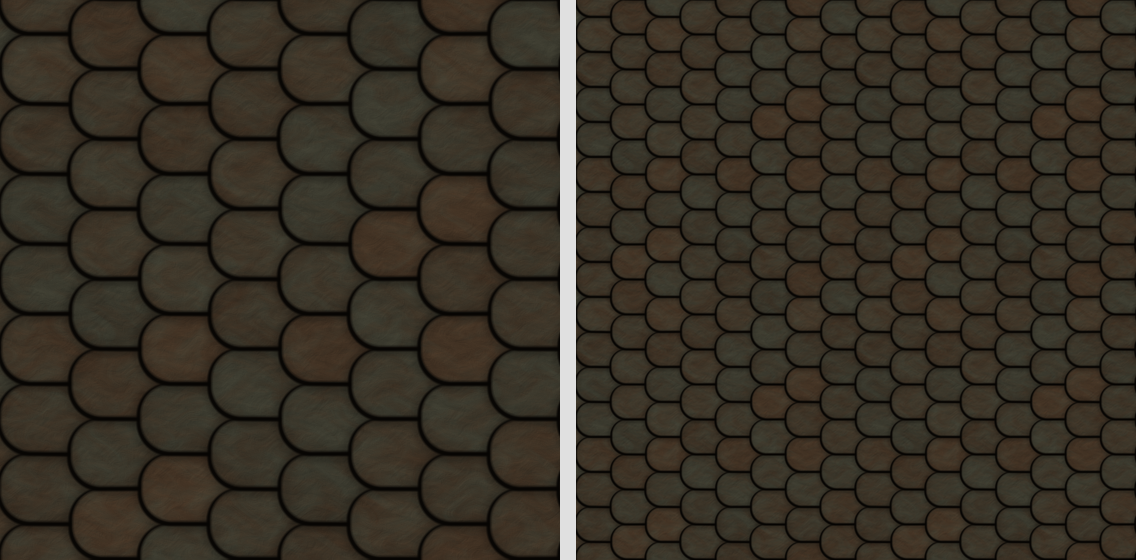
Left, the tile; right, the same tile 2 across and 2 down.
Reproduce this pattern procedurally as a WebGL 2 fragment shader.

```glsl
#version 300 es
precision highp float;
// Weathered dark scale shingles: 8 columns of 8, rounded to the left, alternate columns half a step apart.

uniform vec2 u_resolution;
out vec4 fragColor;

const float REPEATS = 8.0;

// Wrapped cell hash, so opposite canvas edges share the same tiles.
float hash(vec2 cell) {
  cell = mod(cell, REPEATS);
  return fract(sin(dot(cell, vec2(41.3, 289.1))) * 4375.5);
}

// Layered, warped sines, roughly -1 to 1.
float mottle(vec2 q) {
  float sum = 0.0, amp = 0.5;
  for (int i = 0; i < 6; i++) {
    q += 0.8 * sin(q.yx * 1.3 + vec2(1.7, 4.1));
    sum += amp * sin(q.x) * cos(q.y);
    q = mat2(1.5, 1.1, -1.1, 1.5) * q;
    amp *= 0.62;
  }
  return sum;
}

// Signed distance to a unit-high shingle, open to the right.
float shingle(vec2 p) {
  const float radius = 0.45;
  vec2 q = vec2(radius - p.x, abs(p.y - 0.5) - 0.5 + radius);
  return length(max(q, 0.0)) + min(max(q.x, q.y), 0.0) - radius;
}

// Stained slate: green-grey to rust, with blotches, streaks and fine wrinkles.
vec3 slate(vec2 p, vec2 id) {
  float seed = hash(id + 3.0);
  vec2 q = p + 20.0 * vec2(seed, hash(id + 5.0));
  float blotch = mottle(q * vec2(4.0, 5.5));
  float streak = mottle(q * vec2(7.0, 24.0) + 9.0);
  vec2 w = q * vec2(9.0, 11.0);
  float wrinkle = mottle(w + vec2(-0.12, 0.16)) - mottle(w);
  float rust = clamp(seed * 0.8 + 0.1 + 0.45 * blotch + 0.15 * streak, 0.0, 1.0);
  vec3 stone = mix(vec3(0.215, 0.212, 0.17), vec3(0.25, 0.19, 0.135), rust);
  float light = 0.97 + 0.1 * hash(id + 7.0) - 0.10 * blotch + 0.07 * streak;
  return stone * (light + 0.11 * clamp(wrinkle, -1.0, 1.0));
}

void main() {
  vec2 p = gl_FragCoord.xy / u_resolution * REPEATS;
  float soft = 0.007 + 0.6 * REPEATS / u_resolution.y;
  float shade = 0.0;
  vec2 topId = vec2(0.0), topPos = vec2(0.0);

  // Lay shingles left to right, and upwards within each column.
  for (int i = -1; i <= 1; i++) {
    float column = floor(p.x) + float(i);
    float rise = 0.53 + 0.5 * mod(column, 2.0);
    for (int j = -1; j <= 1; j++) {
      vec2 id = vec2(column, floor(p.y - rise) + float(j));
      vec2 local = p - id - vec2(0.0, rise);
      // Slight misplacement and tilt of each shingle.
      local.x -= 0.03 * (hash(id) - 0.4);
      local.y += 0.022 * (hash(id + 1.0) - 0.3) * (local.x - 0.5);
      float d = shingle(local) + 0.01;

      // Shadow thrown down and to the left: tight core and faint halo.
      float shadowDist = shingle(local + vec2(0.014, 0.022));
      shade *= 1.0 - 0.96 * (1.0 - smoothstep(0.0, 0.045, shadowDist));
      shade *= 1.0 - 0.22 * (1.0 - smoothstep(0.0, 0.17, shadowDist));

      // Worn rim and covering surface.
      float rim = mix(0.5, 1.0, smoothstep(0.0, 0.045, -d));
      rim *= mix(0.9, 1.0, smoothstep(0.02, 0.2, -d));
      float cover = 1.0 - smoothstep(-soft, soft, d);
      shade = mix(shade, rim, cover);
      if (cover > 0.5) {
        topId = id;
        topPos = local;
      }
    }
  }

  vec3 color = mix(vec3(0.025, 0.018, 0.01), slate(topPos, topId) * 1.03, shade);
  fragColor = vec4(color, 1.0);
}
```
